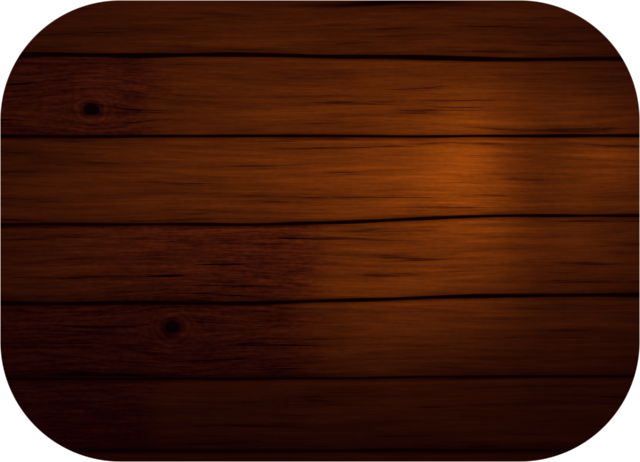
Give the GLSL for this texture, as a WebGL 2 fragment shader.

```glsl
#version 300 es
precision highp float;
// Warm lit wooden planks with grain, knots and dark seams on a rounded panel.
uniform vec2 u_resolution;
out vec4 fragColor;

vec2 hashGradient(vec2 cell) {
  vec3 h = fract(cell.xyx * vec3(0.1031, 0.103, 0.0973));
  h += dot(h, h.yzx + 33.33);
  float angle = 6.2832 * fract((h.x + h.y) * h.z);
  return vec2(cos(angle), sin(angle));
}

float gradientNoise(vec2 p) {
  vec2 i = floor(p), f = fract(p);
  vec2 w = f * f * f * (f * (f * 6.0 - 15.0) + 10.0);
  vec2 e = vec2(0.0, 1.0);
  float low = mix(dot(hashGradient(i), f), dot(hashGradient(i + e.yx), f - e.yx), w.x);
  float high = mix(dot(hashGradient(i + e), f - e), dot(hashGradient(i + 1.0), f - 1.0), w.x);
  return mix(low, high, w.y);
}

float fbm(vec2 p) {
  float sum = 0.0, amp = 0.6;
  for (int k = 0; k < 4; k++) {
    sum += amp * gradientNoise(p);
    p = p * vec2(1.9, 2.03) + 17.3;
    amp *= 0.55;
  }
  return sum;
}

float glow(vec2 uv, vec2 center, vec2 size) {
  vec2 d = (uv - center) / size;
  return exp(-dot(d, d));
}

float roundedBox(vec2 p, vec2 halfSize, float r) {
  vec2 q = abs(p) - halfSize + r;
  return length(max(q, 0.0)) + min(max(q.x, q.y), 0.0) - r;
}

void main() {
  vec2 p = gl_FragCoord.xy / u_resolution.y;
  vec2 uv = gl_FragCoord.xy / u_resolution;
  float aspect = u_resolution.x / u_resolution.y;
  float pixel = 1.0 / u_resolution.y;

  // Seams: height at left, height at right, half width
  vec3 seams[6] = vec3[6](
    vec3(0.881, 0.872, 0.0038), vec3(0.705, 0.706, 0.0026),
    vec3(0.514, 0.533, 0.0026), vec3(0.344, 0.361, 0.0036),
    vec3(0.180, 0.185, 0.0020), vec3(0.024, 0.025, 0.0030));
  float plank = 0.0, seamDark = 0.0, seamShade = 0.0, seamRim = 0.0;
  for (int k = 0; k < 6; k++) {
    float wobble = 0.0025 * gradientNoise(vec2(p.x * 5.0, float(k) * 7.3));
    float d = p.y - mix(seams[k].x, seams[k].y, smoothstep(0.35, 0.85, uv.x)) - wobble;
    float halfWidth = seams[k].z * (1.0 + 0.6 * gradientNoise(vec2(p.x * 9.0, float(k) + 0.5)));
    plank += step(d, 0.0);
    seamDark = max(seamDark, 1.0 - smoothstep(halfWidth - pixel, halfWidth + 1.2 * pixel, abs(d)));
    seamShade = max(seamShade, exp(-abs(d) / 0.009));
    seamRim = max(seamRim, exp(-pow((d + 0.012) / 0.005, 2.0)));
  }

  // Grain bends outward around two knots
  vec2 g = p;
  float knotDark = 0.0, rings = 0.0;
  for (int k = 0; k < 2; k++) {
    vec2 d = p - (k == 0 ? vec2(0.198, 0.763) : vec2(0.374, 0.291));
    float r = length(d * vec2(0.85, 1.0)) + 0.006 * gradientNoise(p * 45.0);
    float near = exp(-dot(d * vec2(9.0, 19.0), d * vec2(9.0, 19.0)));
    g.y -= 0.75 * d.y * near;
    knotDark = max(knotDark, 1.0 - smoothstep(0.006, 0.024, r));
    rings += exp(-r * r / 0.0015) * sin(r * 520.0);
  }
  g.y += 0.012 * gradientNoise(p * vec2(2.5, 9.0) + plank * 5.1);
  vec2 shift = vec2(plank * 13.7, plank * 3.1);
  float broad = fbm(g * vec2(1.6, 20.0) + shift);
  float streak = fbm(g * vec2(3.0, 75.0) + shift);
  float fine = fbm(g * vec2(13.0, 150.0) + shift);
  float fiber = gradientNoise(p * vec2(75.0, 140.0));

  // Weathered, redder stretches of some planks
  float edge = uv.x + 0.05 * gradientNoise(p * vec2(4.0, 22.0));
  float rough = 0.0;
  if (plank == 1.0 || plank == 5.0) rough = 1.0 - smoothstep(0.20, 0.27, edge);
  if (plank == 3.0 || plank == 4.0) rough = 1.0 - smoothstep(0.44, 0.53, edge);
  rough *= plank == 3.0 ? smoothstep(-0.1, 0.4, uv.x) : 1.0;

  // Warm light pooled right of centre
  float light = 0.10 + 0.235 * glow(uv, vec2(0.50, 0.66), vec2(0.56, 0.42));
  light += 0.17 * glow(uv, vec2(0.75, 0.58), vec2(0.21, 0.25));
  light += 0.09 * glow(uv, vec2(0.72, 0.63), vec2(0.055, 0.16));
  light += 0.08 * glow(uv, vec2(0.62, 0.36), vec2(0.15, 0.17));
  light += 0.13 * glow(uv, vec2(0.97, 0.65), vec2(0.07, 0.07));
  light *= 1.0 - 0.15 * glow(uv, vec2(0.84, 0.55), vec2(0.05, 0.30));
  light *= 1.0 - 0.20 * rough;

  // Grain contrast and thin dark cracks
  float tone = 1.0 + 0.30 * broad + 0.34 * streak + (0.18 + 0.45 * rough) * fine;
  tone += (0.06 + 0.14 * rough) * fiber + 0.16 * rings;
  tone -= (0.22 + 0.22 * rough) * smoothstep(0.20, 0.42, -streak);
  light *= max(tone, 0.15);
  light *= 1.0 + 0.14 * seamRim;
  light *= (1.0 - 0.42 * seamShade) * (1.0 - 0.78 * knotDark);
  float topCrack = glow(uv, vec2(0.60, 0.992 + 0.004 * sin(uv.x * 22.0)), vec2(0.12, 0.007));
  light *= 1.0 - 0.75 * topCrack;
  light = mix(light, 0.035, 0.93 * seamDark);

  // Brown to amber ramp
  vec3 wood = vec3(light, max(0.51 * light - 0.037, 0.12 * light), 0.075 * light + 0.003);
  wood += rough * light * vec3(0.03, -0.025, 0.035);

  // White outside the rounded panel
  float d = roundedBox(p - 0.5 * vec2(aspect, 1.0), 0.5 * vec2(aspect, 1.0), 0.261);
  float outside = smoothstep(-pixel, pixel, d + 0.5 * pixel);
  fragColor = vec4(mix(clamp(wood, 0.0, 1.0), vec3(1.0), outside), 1.0);
}
```
